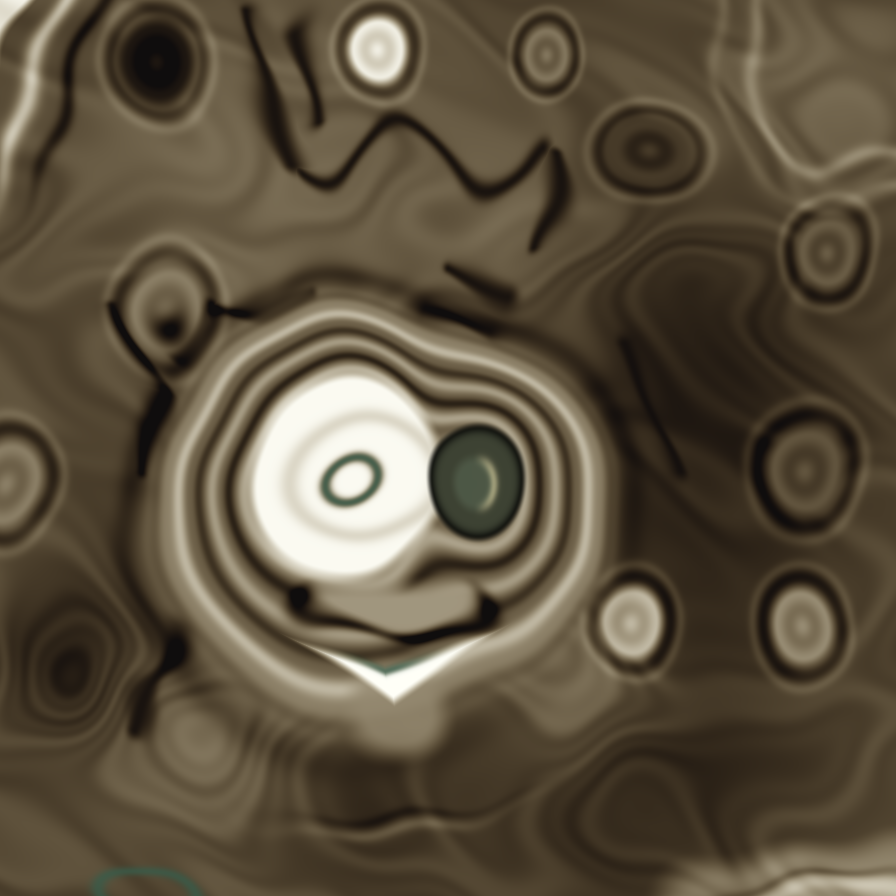
Reproduce this background procedurally as a Shadertoy shader.

```glsl
// Soft patches: centre, radius, change of level
const vec4 PATCHES[] = vec4[](
    vec4(.30, .80, .20, .8), vec4(.57, .76, .08, .5), vec4(.80, .62, .14, -1.),
    vec4(.77, .42, .18, -.8), vec4(.95, .90, .12, .8), vec4(.08, .26, .085, -1.3),
    vec4(.72, .12, .17, -.9), vec4(.21, .18, .11, .9), vec4(.42, .08, .1, -.6),
    vec4(.64, .25, .085, 1.6));

// Ringed cells: centre, radius, level
const vec4 CELLS[] = vec4[](
    vec4(.426, .941, .034, 5.3), vec4(.178, .930, .042, .1), vec4(.612, .942, .028, 2.7),
    vec4(.723, .828, .046, 1.2), vec4(.925, .720, .036, 2.1), vec4(.897, .478, .044, 1.9),
    vec4(.897, .303, .038, 3.2), vec4(.707, .303, .036, 4.2), vec4(.189, .652, .044, 2.9),
    vec4(.005, .463, .042, 2.9));

// Dark veins: start and end
const vec4 VEINS[] = vec4[](
    vec4(.288, 1., .318, .82), vec4(.615, .84, .602, .73), vec4(.50, .695, .57, .685),
    vec4(.49, .645, .56, .635), vec4(.235, .655, .36, .668), vec4(.14, .645, .178, .56),
    vec4(.178, .56, .15, .46), vec4(.70, .61, .745, .47), vec4(.205, .30, .135, .17),
    vec4(.345, .97, .352, .87), vec4(.205, .61, .24, .66));

float line(float d, float w) { return exp(-d * d / (w * w)); }

float segment(vec2 p, vec2 a, vec2 b) {
    vec2 ab = b - a;
    return length(p - a - ab * clamp(dot(p - a, ab) / dot(ab, ab), 0., 1.));
}

float smoothMin(float a, float b, float k) {
    float h = clamp(.5 + .5 * (b - a) / k, 0., 1.);
    return mix(b, a, h) - k * h * (1. - h);
}

vec2 ripple(vec2 p) {
    return .011 * sin(p.yx * 21. + vec2(.5, 2.)) + .006 * sin(p.yx * 47. + p * 19.);
}

// Sepia tones, from black at level 0 to warm white at level 6
vec3 ramp(float level) {
    vec3 rise = pow(vec3(clamp(level / 6., 0., 1.)), vec3(1.1, 1.25, 1.6));
    return mix(vec3(.06, .05, .05), vec3(1., 1., .97), rise);
}

// Cloudy ground with flowing contours
float ground(vec2 p) {
    float level = 1.9;
    for (int i = 0; i < PATCHES.length(); i++)
        level += PATCHES[i].w * line(length(p - PATCHES[i].xy), PATCHES[i].z);
    float flow = level + .4 * sin(p.x * 17. + 2. * sin(p.y * 13.)) * sin(p.y * 19. + p.x * 5.);
    level += .2 * sin(flow * 9.) + .14 * sin(flow * 21.);

    // Rounded frame in the upper right
    vec2 corner = abs(p - 1.) - vec2(.10, .13);
    float frame = length(max(corner, 0.)) - .05;
    level += 1.1 * line(frame, .009) + .6 * line(frame - .04, .008);

    // Bright diagonal folds in the upper left
    float fold = p.x + (1. - p.y) * .45;
    float folds = 3.6 * smoothstep(.04, .025, fold) + 2.6 * line(fold - .078, .012)
                - 1.7 * line(fold - .125, .009);
    level += folds * smoothstep(.74, .86, p.y);

    // Mound and fold along the bottom
    float mound = length((p - vec2(.93, -.03)) * vec2(.5, 1.)) - .075;
    level += 1.7 * smoothstep(.03, 0., mound) + line(mound + .025, .009) - line(mound + .012, .005);
    float arc = p.y - .062 - 1.8 * (p.x - .42) * (p.x - .42);
    level += (1.1 * line(arc, .007) - .7 * line(arc - .014, .006)) * line(p.x - .45, .1);
    return level;
}

void mainImage(out vec4 fragColor, in vec2 fragCoord) {
    vec2 uv = fragCoord / iResolution.xy;
    vec2 p = uv + ripple(uv), q = uv + .3 * ripple(uv);
    float level = ground(p);

    // Veins
    float wave = p.y - .826 - .03 * cos((p.x - .445) * 35.);
    float vein = line(wave, .01) * smoothstep(.31, .33, p.x) * smoothstep(.62, .6, p.x);
    for (int i = 0; i < VEINS.length(); i++)
        vein = max(vein, line(segment(p, VEINS[i].xy, VEINS[i].zw), .011 + .005 * sin(p.x * 50. + p.y * 35.)));
    level = mix(level, .1, .9 * vein);

    // Cells
    for (int i = 0; i < CELLS.length(); i++) {
        vec4 cell = CELLS[i];
        float r = length((q - cell.xy) * vec2(1., i == 3 ? 1.2 : .83)) / cell.z;
        level += .6 * line(r - 1.5, .14) - .9 * line(r - 1.2, .16);
        level = mix(level, cell.w + .35 * cos(r * 8.), smoothstep(1.12, .75, r));
    }
    level -= 2.8 * line(length(q - vec2(.195, .632)), .02);

    // Nested shells around the bright disc and the dark hole
    float disc = length((q - vec2(.385, .466)) * vec2(1.07, 1.)) - .112;
    float hole = length((q - vec2(.53, .464)) * vec2(1.15, 1.)) - .062;
    float angle = atan(uv.y - .46, uv.x - .45);
    float shell = smoothMin(disc, hole, .06) * (.8 + .25 * sin(angle));
    shell += .003 * sin(angle * 5. + 1.);
    float shells = 2.7 + 1.1 * line(shell - .006, .007) - 2.2 * line(shell - .019, .005)
                 + .9 * line(shell - .035, .008) - 1.6 * line(shell - .049, .005)
                 + 1.6 * line(shell - .07, .009) + .3 * sin(shell * 400.);
    level = mix(level, shells, smoothstep(.11, .075, shell));
    level -= .9 * line(shell - .115, .012) * smoothstep(-.4, .3, uv.y - uv.x + .2);

    // Pale lip, lower mound and bright wedge
    float lip = length((p - vec2(.45, .335)) * vec2(.48, 1.)) - .045;
    float below = smoothstep(.36, .33, uv.y);
    level = mix(level, 3.8, smoothstep(.008, -.008, lip) * below);
    level -= 2.5 * line(lip - .006, .006) * below;
    level = mix(level, 3.5, .85 * smoothstep(.07, .035, length(q - vec2(.44, .205))));
    float brim = q.y - .247 - .4 * abs(q.x - .43);
    float wedge = max(abs(q.x - .436) * .75 + .212 - q.y, brim);
    level = mix(level, 6., smoothstep(.006, -.008, wedge));

    // Disc with its small eye
    level = mix(level, 5.9, smoothstep(.012, -.008, disc));
    float halo = length((q - vec2(.405, .466)) * vec2(.78, 1.)) - .065;
    level -= .7 * line(halo, .009) * smoothstep(.01, -.01, disc);
    vec2 e = q - vec2(.389, .463);
    float eye = length(vec2(e.x * .85 + e.y * .2, e.y - e.x * .25)) - .025;
    level -= 3.1 * line(eye, .006);
    vec3 color = ramp(level);

    // Hole with a crescent
    float core = length((q - vec2(.528, .463)) * vec2(1.2, 1.)) - .031;
    vec3 inside = mix(vec3(.24, .26, .2), vec3(.30, .34, .27), smoothstep(.005, -.01, core));
    inside += vec3(.33, .29, .22) * line(core + .004, .006) * smoothstep(.525, .55, q.x);
    inside *= 1. - .75 * line(hole, .008);
    color = mix(color, inside, smoothstep(.006, -.004, hole));

    // Teal glints
    float glint = line(eye, .004) + line(brim, .005) * line(q.x - .436, .04);
    glint += line(length((p - vec2(.17, -.005)) * vec2(.6, 1.)) - .03, .005);
    color = mix(color, vec3(.22, .36, .29), .75 * clamp(glint, 0., 1.));
    fragColor = vec4(color, 1.);
}
```
